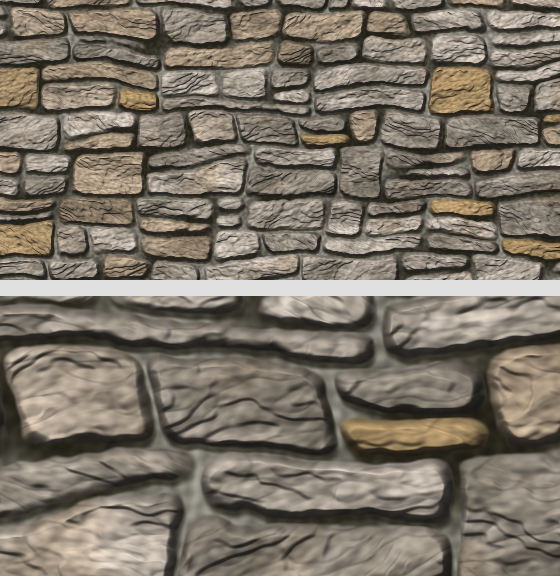
Top, the full canvas; bottom, a detail of the centre.
Write a Shadertoy shader that draws this texture.

```glsl
const float STONE_AREA = 0.036;   // typical face area, canvas height = 1
const float COURSE_HEIGHT = 0.26; // taller blocks are always cut level
const float CUT_TILT = 0.055;
const float GAP = 0.0045;         // half width of the joints
const float CORNER = 0.03;
const float SLOPE_STEP = 0.003;
const vec3 LIGHT_DIR = vec3(-0.28, 0.58, 0.77);
const vec3 PALE_GREY = vec3(0.73, 0.69, 0.645);
const vec3 DEEP_GREY = vec3(0.49, 0.46, 0.415);
const vec3 BROWN = vec3(0.62, 0.535, 0.43);
const vec3 OCHRE = vec3(0.66, 0.545, 0.36);
const vec3 MORTAR = vec3(0.54, 0.53, 0.49);
const vec3 CREVICE = vec3(0.15, 0.14, 0.10);

struct Stone { float edge; float seed; };
struct Surface { float height; float edge; float seed; float crease; };

vec2 hash2(vec2 p) {
    uvec2 v = uvec2(ivec2(floor(p)));
    for (int i = 0; i < 2; i++) {
        v = v * 1664525u + 12345u;
        v.x += v.y * 1664525u;
        v.y += v.x * 1664525u;
        v ^= v >> 16u;
    }
    return vec2(v >> 16u) / 65535.0;
}

float gradientAt(vec2 cell, vec2 offset) {
    float angle = 6.2832 * hash2(cell).x;
    return dot(vec2(cos(angle), sin(angle)), offset);
}

float noise(vec2 p) {
    vec2 i = floor(p), f = p - i;
    vec2 u = f * f * f * (f * (f * 6.0 - 15.0) + 10.0);
    vec2 e = vec2(1.0, 0.0);
    return mix(mix(gradientAt(i, f), gradientAt(i + e, f - e), u.x),
               mix(gradientAt(i + e.yx, f - e.yx), gradientAt(i + 1.0, f - 1.0), u.x), u.y);
}

float smoothMin(float a, float b, float k) {
    float h = max(k - abs(a - b), 0.0) / k;
    return min(a, b) - 0.25 * h * h * k;
}

// Cut the wall again and again until the block is stone sized
Stone findStone(vec2 p) {
    vec2 lo = vec2(-0.15), hi = vec2(2.15, 1.15);
    Stone stone = Stone(1.0, 1.0);
    for (int i = 0; i < 14; i++) {
        vec2 size = hi - lo;
        vec2 r = hash2(vec2(stone.seed, 7.0)), q = hash2(vec2(stone.seed, 19.0));
        if (size.x * size.y < STONE_AREA * mix(0.35, 1.7, r.x)) break;
        bool upright = size.y < COURSE_HEIGHT && size.x > size.y * mix(1.7, 4.2, r.y);
        vec2 cut = mix(lo, hi, mix(0.3, 0.7, q.x));
        vec2 tilt = CUT_TILT * (q.y - 0.5) * (p - 0.5 * (lo + hi)) / size;
        float d = upright ? p.x - cut.x - tilt.y : p.y - cut.y - tilt.x;
        bool beyond = d > 0.0;
        if (upright) { if (beyond) lo.x = cut.x; else hi.x = cut.x; }
        else { if (beyond) lo.y = cut.y; else hi.y = cut.y; }
        stone.edge = smoothMin(stone.edge, abs(d), CORNER);
        stone.seed = stone.seed * 2.0 + float(beyond);
    }
    return stone;
}

// Each stone gets its own shifted and turned rock grain
vec2 grainSpace(vec2 p, float seed) {
    vec2 r = hash2(vec2(seed, 41.0));
    float a = 0.9 * (r.x - 0.5);
    return mat2(cos(a), sin(a), -sin(a), cos(a)) * p + 20.0 * r;
}

// Flat treads with sharp risers, as in split rock
float ledges(float h) {
    return floor(h) + smoothstep(0.0, 0.3, fract(h));
}

Surface relief(vec2 p) {
    vec2 bend = vec2(noise(p * 3.1), noise(p * 3.3 + 17.0));
    Stone stone = findStone(p + 0.05 * bend);
    vec2 q = grainSpace(p, stone.seed);
    float edge = stone.edge - GAP + 0.011 * noise(q * 11.0) + 0.005 * noise(q * 41.0);
    edge = min(edge, stone.edge - 0.002);

    // Split faces, creases and fine grain
    float rough = noise(q * vec2(34.0, 60.0));
    q += 0.012 * vec2(noise(q * 14.0), noise(q * 14.0 + 31.0));
    float slab = noise(q * vec2(5.0, 13.0));
    float crease = abs(noise(q * vec2(11.0, 30.0)) + 0.15 * rough);
    float rock = 0.013 * slab + 0.0035 * ledges(5.0 * slab + 0.6 * rough + 0.4 * q.y);
    rock += 0.008 * abs(noise(q * vec2(9.0, 19.0) + 9.0)) + 0.006 * min(crease, 0.25);
    rock += 0.0026 * rough + 0.0016 * noise(q * vec2(60.0, 105.0));
    float dome = smoothstep(-0.003, 0.011, edge);
    return Surface(dome * (0.007 + rock), edge, stone.seed, crease);
}

vec3 stoneColor(vec2 p, float seed) {
    vec2 q = grainSpace(p, seed);
    vec2 kind = hash2(vec2(seed, 73.0));
    float tone = mix(0.15, 0.95, kind.x) + 0.7 * noise(q * vec2(6.0, 11.0));
    tone += 0.55 * noise(q * vec2(19.0, 38.0));
    vec3 color = mix(DEEP_GREY, PALE_GREY, clamp(tone, -0.25, 1.2));
    float stain = smoothstep(0.1, 0.5, noise(q * vec2(5.0, 9.0) + 50.0));
    float warmth = max(0.65 * smoothstep(0.7, 0.82, kind.y), 0.4 * stain);
    color = mix(color, BROWN * mix(0.85, 1.1, clamp(tone, 0.0, 1.0)), warmth);
    color = mix(color, OCHRE, 0.7 * smoothstep(0.93, 0.95, kind.y));
    return color * (1.0 + 0.2 * noise(q * vec2(70.0, 110.0)));
}

void mainImage(out vec4 fragColor, in vec2 fragCoord) {
    vec2 p = fragCoord / iResolution.y;
    Surface here = relief(p);
    float dx = relief(p + vec2(SLOPE_STEP, 0.0)).height - here.height;
    float dy = relief(p + vec2(0.0, SLOPE_STEP)).height - here.height;
    vec3 normal = normalize(vec3(-dx, -dy, SLOPE_STEP));
    float light = max(dot(normal, LIGHT_DIR) / LIGHT_DIR.z, 0.0);

    // Lit stone, darker in creases and towards the joints
    vec3 color = stoneColor(p, here.seed) * mix(0.3, 1.02, min(light, 1.22));
    color *= mix(0.86, 1.0, smoothstep(0.0, 0.09, here.crease));
    color *= mix(0.7, 1.0, smoothstep(-0.002, 0.012, here.edge));

    // Mortar, shadowed by the stone above
    float overhang = smoothstep(-0.003, 0.004, relief(p + vec2(-0.002, 0.008)).edge);
    float fill = smoothstep(-0.35, 0.25, noise(p * 5.0 + 80.0)) * (1.0 - 0.75 * overhang);
    vec3 joint = mix(CREVICE, MORTAR, fill) * (1.0 + 0.4 * noise(p * 75.0));

    float blur = max(0.8 / iResolution.y, 0.0025);
    color = mix(joint, color, smoothstep(-blur, blur, here.edge));
    fragColor = vec4(clamp(color, 0.0, 1.0), 1.0);
}
```
